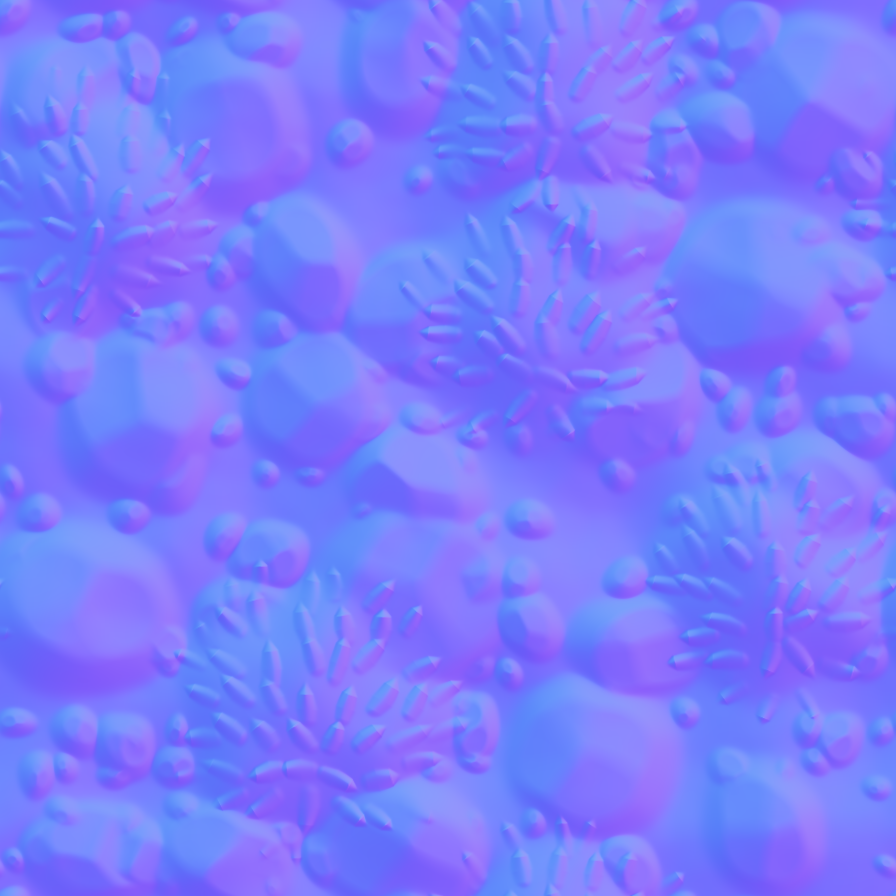
Reproduce this texture map procedurally as a Shadertoy shader.

```glsl
#define STRENGTH 0.78     // slope gain
#define MAX_SLOPE 0.40    // slope limit, keeps blue high
#define BLEND 0.003       // softness around pebbles
#define SKIRT 0.007       // softness around stones and tufts
#define STONE_HEIGHT 0.60 // height per radius
#define TUFTS 5
#define TUFT_HEIGHT 0.42
#define LEAF_RELIEF 0.0085
#define GROUND 0.034      // broad undulation
#define GRAIN 0.0008      // fine surface wear
#define TILT vec2(-0.045, -0.032)
#define STEP 0.0022       // slope sampling distance

const float TAU = 6.2831853;

vec3 hash3(vec2 p) {
    vec3 q = fract(p.xyx * vec3(0.1031, 0.1030, 0.0973));
    q += dot(q, q.yzx + 33.33);
    return fract((q.xxy + q.yzz) * q.zyx);
}

vec2 direction(float angle) { return vec2(cos(angle), sin(angle)); }

float cornerSlope(vec2 cell, vec2 offset, float period) {
    return dot(direction(TAU * hash3(mod(cell, period) + period).x), offset);
}

// Gradient noise that wraps after a whole number of cells
float noise(vec2 p, float period) {
    p *= period;
    vec2 i = floor(p), f = p - i, e = vec2(1, 0);
    vec2 u = f * f * f * (f * (f * 6.0 - 15.0) + 10.0);
    return mix(mix(cornerSlope(i, f, period), cornerSlope(i + e, f - e, period), u.x),
               mix(cornerSlope(i + e.yx, f - e.yx, period),
                   cornerSlope(i + 1.0, f - 1.0, period), u.x), u.y);
}

float smoothMin(float a, float b, float k) {
    float h = max(k - abs(a - b), 0.0) / k;
    return min(a, b) - h * h * k * 0.25;
}

// Wrapped offset from a tuft centre in units of its radius; z is the radius
vec3 tuftSpace(vec2 p, int i) {
    float k = float(i);
    vec2 d = p - fract(vec2(0.7549, 0.5698) * k + vec2(0.60, 0.64));
    float radius = mix(0.115, 0.155, hash3(vec2(k, 7.0)).x);
    return vec3((d - round(d)) / radius, radius);
}

vec3 nearestTuft(vec2 p) {
    vec3 best = vec3(9.0);
    for (int i = 0; i < TUFTS; i++) {
        vec3 t = tuftSpace(p, i);
        if (length(t.xy) < length(best.xy)) best = t;
    }
    return best;
}

// Scattered pointed leaves, rising to the tip, that fan out from each tuft root
float leaves(vec2 p) {
    const float n = 25.0;
    float sum = 1.0;
    for (int j = 0; j < 9; j++) {
        vec2 cell = floor(p * n) + vec2(j % 3 - 1, j / 3 - 1);
        vec3 a = hash3(mod(cell, n) + 31.0), b = hash3(mod(cell, n) + 83.0);
        vec2 c = (cell + 0.5 + 0.5 * (a.xy - 0.5)) / n;
        vec3 t = nearestTuft(c);
        float presence = 1.0 - smoothstep(0.75, 1.15, length(t.xy));
        if (presence < 0.05) continue;
        vec2 root = t.xy + vec2(0.0, 0.5);
        vec2 axis = direction(atan(root.y, root.x) + 0.8 * (a.z - 0.5)), d = p - c;
        float s = dot(d, axis) / mix(0.022, 0.029, b.x);
        float bent = dot(d, vec2(-axis.y, axis.x)) + 0.003 * (b.z - 0.5) * s * s;
        float across = bent / (0.0125 * (1.0 - 0.55 * clamp(s, 0.0, 1.0)));
        float tail = max(-s - 0.5, 0.0);
        float leaf = min(0.6 + 0.5 * s, 3.0 - 3.0 * s) - across * across - 4.0 * tail * tail;
        sum += presence * exp(5.0 * mix(0.7, 1.2, b.y) * leaf);
    }
    return log(sum) / 5.0;
}

float tufts(vec2 p) {
    float sum = 0.0;
    vec2 bend = 0.3 * vec2(noise(p, 9.0), noise(p + 0.37, 9.0));
    for (int i = 0; i < TUFTS; i++) {
        vec3 t = tuftSpace(p, i);
        vec2 q = t.xy + bend;
        sum += exp(t.z * TUFT_HEIGHT * (1.0 - dot(q, q)) / SKIRT);
    }
    return sum;
}

// Jittered domes cut by slanted facets; a low roof gives a blockier stone
float stones(vec2 p, float n, vec2 radii, float density, float roof, float soft) {
    float sum = 0.0;
    for (int j = 0; j < 9; j++) {
        vec2 cell = floor(p * n) + vec2(j % 3 - 1, j / 3 - 1), id = mod(cell, n);
        vec3 a = hash3(id + n), b = hash3(id + n + 57.0);
        vec2 c = (cell + 0.5 + 0.6 * (a.xy - 0.5)) / n;
        float r = mix(radii.x, radii.y, a.z) * smoothstep(0.5, 0.95, length(nearestTuft(c).xy));
        if (b.x > density + 0.6 * noise(c, 4.0) || r < 0.4 * radii.x) continue;
        vec2 axis = direction(TAU * b.y), d = (p - c) / r;
        vec2 q = vec2(dot(d, axis), dot(d, vec2(-axis.y, axis.x)) * (1.0 + 0.4 * b.z));
        float h = 1.0 - dot(q, q);
        for (int k = 0; k < 4; k++) {
            vec3 f = hash3(id + 13.0 * float(k) + 91.0);
            vec2 side = direction(TAU * (float(k) + 0.8 * f.x) / 4.0);
            h = smoothMin(h, roof + 0.15 * f.z - mix(0.25, 0.8, f.y) * dot(q, side), 0.1);
        }
        sum += exp(STONE_HEIGHT * r * h / soft);
    }
    return sum;
}

float height(vec2 p) {
    vec2 w = p + 0.008 * vec2(noise(p, 14.0), noise(p + 0.53, 14.0));
    float broad = SKIRT * log(1.0 + tufts(p) + stones(w, 5.0, vec2(0.07, 0.11), 0.95, 0.68, SKIRT));
    float sum = exp(broad / BLEND);
    sum += stones(w, 9.0, vec2(0.026, 0.048), 0.65, 0.80, BLEND);
    sum += stones(w, 18.0, vec2(0.012, 0.026), 0.45, 0.95, BLEND);
    return BLEND * log(sum) + LEAF_RELIEF * leaves(w) + GROUND * noise(p, 6.0) + GRAIN * noise(p, 27.0);
}

void mainImage(out vec4 fragColor, in vec2 fragCoord) {
    vec2 p = fragCoord / iResolution.xy, e = vec2(STEP, 0);
    float h = height(p);
    vec2 slope = STRENGTH * (h - vec2(height(p + e), height(p + e.yx))) / STEP;
    slope = slope / (1.0 + length(slope) / MAX_SLOPE) + TILT;
    // Pack the surface normal as a colour
    fragColor = vec4(0.5 + 0.5 * normalize(vec3(slope, 1.0)), 1.0);
}
```
